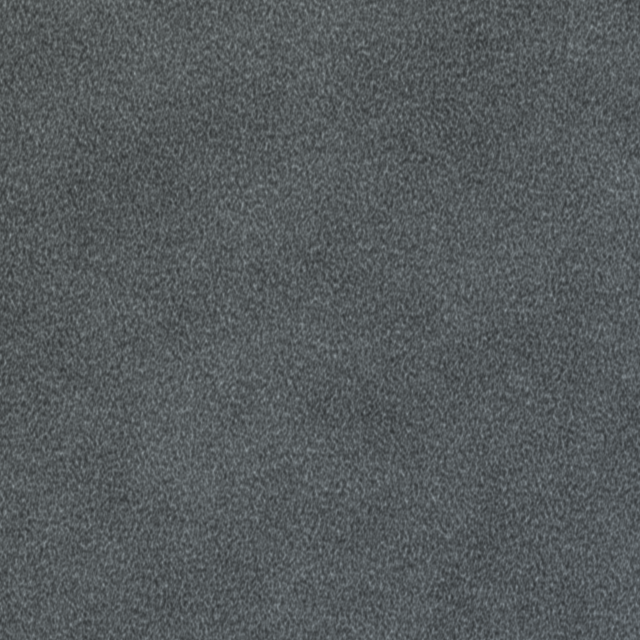
A Shadertoy shader for this texture:

```glsl
// Short-napped grey felt: dense, slightly upright fibres over soft cloudy wear.
// Stretched gradient noise leaning two ways makes the fibres; broad octaves of
// the same noise make the patches, and one tone drives a cool grey ramp.

#define FIBRE_FREQ   vec2(197.0, 107.0)  // fibre cells across and up the canvas
#define FUZZ_FREQ    vec2(293.0, 191.0)  // finer fuzz between the fibres
#define FIBRE_LEAN   0.38                // lean either side of upright, radians
#define GRAIN_DEPTH  0.160               // contrast of fibres and fuzz
#define PATCH_DEPTH  0.085               // contrast of the cloudy wear
#define BASE_TONE    0.353
#define GREY_TINT    vec3(0.940, 1.0, 1.022)

// Random unit gradient for a lattice point
vec2 latticeGradient(vec2 cell) {
    vec3 q = fract(vec3(cell.xyx) * vec3(0.1031, 0.1030, 0.0973));
    q += dot(q, q.yzx + 33.33);
    float angle = 6.2832 * fract((q.x + q.y) * q.z);
    return vec2(cos(angle), sin(angle));
}

// Gradient noise, roughly -0.7 to 0.7
float gradientNoise(vec2 p) {
    vec2 cell = floor(p);
    vec2 f = p - cell;
    vec2 w = f * f * f * (f * (f * 6.0 - 15.0) + 10.0);
    vec2 e = vec2(0.0, 1.0);
    float a = dot(latticeGradient(cell), f);
    float b = dot(latticeGradient(cell + e.yx), f - e.yx);
    float c = dot(latticeGradient(cell + e.xy), f - e.xy);
    float d = dot(latticeGradient(cell + e.yy), f - e.yy);
    return mix(mix(a, b, w.x), mix(c, d, w.x), w.y);
}

vec2 rotate(vec2 p, float angle) {
    float c = cos(angle), s = sin(angle);
    return vec2(c * p.x - s * p.y, s * p.x + c * p.y);
}

// Two leaning fibre layers whose balance drifts, plus upright fuzz
float fibreGrain(vec2 uv) {
    float drift = 0.5 * gradientNoise(uv * 9.0 + 61.0);
    float left  = gradientNoise(rotate(uv, -FIBRE_LEAN) * FIBRE_FREQ + 311.3);
    float right = gradientNoise(rotate(uv, FIBRE_LEAN) * FIBRE_FREQ + 577.7);
    float fuzz  = gradientNoise(rotate(uv, 0.11) * FUZZ_FREQ + 823.1);
    return left * (0.8 + drift) + right * (0.8 - drift) + 0.7 * fuzz;
}

// Broad clouds, small brushed clusters and faint woven streaks
float wearPatches(vec2 uv) {
    float clouds   = gradientNoise(rotate(uv, 0.5) * 3.1 + 17.2);
    float blotches = gradientNoise(rotate(uv, -0.4) * 8.3 + 41.6);
    float clusters = gradientNoise(rotate(uv, 0.2) * 24.0 + 97.4);
    float streaks  = gradientNoise(uv * vec2(22.0, 58.0) + 139.8);
    return 0.45 * clouds + 0.35 * blotches + 0.32 * clusters + 0.25 * streaks;
}

void mainImage(out vec4 fragColor, in vec2 fragCoord) {
    vec2 uv = fragCoord / iResolution.y;

    // Pale fibre tips stand out a little more than the dark gaps
    float grain = fibreGrain(uv);
    grain += 0.22 * (grain * grain - 0.07);

    // Upper left is slightly paler, lower right slightly darker and bluer
    float sheen = uv.y - uv.x;
    float tone = BASE_TONE + GRAIN_DEPTH * grain
               + PATCH_DEPTH * wearPatches(uv) + 0.007 * sheen;

    vec3 tint = GREY_TINT + vec3(0.006, 0.0, -0.018) * sheen;
    fragColor = vec4(clamp(tone * tint, 0.0, 1.0), 1.0);
}
```
